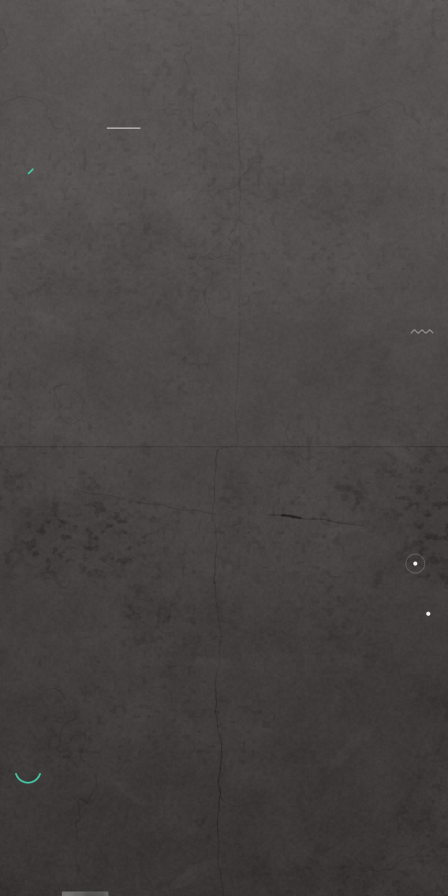
Write a WebGL 2 fragment shader that draws this texture.

```glsl
#version 300 es
precision highp float;
uniform vec2 u_resolution;
out vec4 fragColor;

float hash(vec2 p) {
    vec3 q = fract(p.xyx * vec3(0.1031, 0.1030, 0.0973));
    q += dot(q, q.yzx + 33.33);
    return fract((q.x + q.y) * q.z);
}

float noise(vec2 p) {
    vec2 i = floor(p), f = fract(p);
    f = f * f * (3.0 - 2.0 * f);
    return mix(mix(hash(i), hash(i + vec2(1, 0)), f.x),
               mix(hash(i + vec2(0, 1)), hash(i + vec2(1, 1)), f.x), f.y);
}

float fbm(vec2 p) {
    float sum = 0.0, amp = 0.5;
    for (int i = 0; i < 5; i++) {
        sum += amp * noise(p);
        p = mat2(1.6, 1.2, -1.2, 1.6) * p + 7.3;
        amp *= 0.5;
    }
    return sum / 0.97;
}

float segment(vec2 p, vec2 a, vec2 b) {
    vec2 d = b - a;
    return length(p - a - d * clamp(dot(p - a, d) / dot(d, d), 0.0, 1.0));
}

// Antialiased coverage of a shape within a given half width
float cover(float dist, float halfWidth) {
    float px = 0.7 / u_resolution.x;
    return 1.0 - smoothstep(halfWidth - px, halfWidth + px, dist);
}

float concrete(vec2 p) {
    float lower = 1.0 - smoothstep(0.995, 1.008, p.y);
    float tone = 0.222 + 0.062 * p.y - 0.008 * lower;

    // Cloudy mottling and fine grain
    float cloud = fbm(p * vec2(4.0, 5.0) + 3.0);
    tone += 0.045 * (cloud - 0.5) + 0.03 * (fbm(p * 19.0) - 0.5);
    tone += 0.022 * (noise(p * 240.0) - 0.5) + 0.016 * (noise(p * 120.0) - 0.5);

    // Pitted dark stains, heaviest just below the seam
    float band = lower * exp(-pow((p.y - 0.83) / 0.17, 2.0));
    float stain = smoothstep(0.46, 0.68, fbm(p * 5.0 + 21.0) + 0.1 * band);
    float pits = smoothstep(0.5, 0.75, fbm(p * vec2(65.0, 80.0)));
    tone -= stain * (0.012 + 0.05 * pits) * (0.35 + 0.65 * band);
    tone -= 0.02 * smoothstep(0.73, 0.85, noise(p * 90.0 + 5.0)) * smoothstep(0.4, 0.6, cloud);

    // Pale trowel scuffs
    for (int i = 0; i < 10; i++) {
        float k = float(i);
        vec2 c = vec2(hash(vec2(k, 4.0)), 2.0 * fract(k * 0.618 + 0.17));
        float a = 1.6 * (hash(vec2(k, 9.0)) - 0.4);
        vec2 q = mat2(cos(a), -sin(a), sin(a), cos(a)) * (p - c);
        q.y += 0.012 * (fbm(p * 24.0) - 0.5);
        float r = length(q / vec2(0.05 + 0.04 * hash(vec2(k, 2.0)), 0.014));
        tone += 0.019 * (1.0 - smoothstep(0.65, 1.1, r)) * (0.4 + 0.6 * noise(p * 35.0));
    }

    // Faint hairline veins
    float vein = abs(fbm(p * 3.2 + 40.0) - 0.5);
    tone -= 0.025 * (1.0 - smoothstep(0.0, 0.006, vein)) * smoothstep(0.45, 0.7, noise(p * 6.0));

    // Horizontal seam and wandering vertical cracks
    tone -= 0.055 * cover(abs(p.y - 1.003), 0.0016) * (0.6 + 0.4 * noise(p * 30.0));
    float wander = fbm(vec2(p.y * 9.0, 2.0)) - 0.5;
    float crackX = mix(0.532 + 0.02 * wander, 0.487 + 0.05 * wander, lower);
    float crack = cover(abs(p.x - crackX), 0.0015);
    tone -= crack * mix(0.035, 0.06, lower) * (0.4 + 0.6 * noise(vec2(p.y * 14.0, 8.0)));

    // Slanted scratches
    vec2 q = p + vec2(0.0, 0.008 * (noise(p * 25.0) - 0.5));
    tone -= 0.09 * cover(segment(q, vec2(0.63, 0.849), vec2(0.67, 0.845)), 0.003);
    tone -= 0.05 * cover(segment(q, vec2(0.60, 0.853), vec2(0.81, 0.828)), 0.0015);
    tone -= 0.03 * cover(segment(q, vec2(0.17, 0.905), vec2(0.48, 0.852)), 0.0015);
    return tone;
}

void main() {
    vec2 p = gl_FragCoord.xy / u_resolution.x;
    vec3 color = concrete(p) * vec3(1.03, 0.98, 0.965);
    vec3 white = vec3(0.95), teal = vec3(0.27, 0.78, 0.65);

    // Rule and wave
    color = mix(color, white, 0.75 * cover(segment(p, vec2(0.24, 1.714), vec2(0.312, 1.714)), 0.0013));
    vec2 w = p - vec2(0.942, 1.26);
    float wave = abs(w.y - 0.003 * cos(w.x * 370.0)) * 0.8;
    color = mix(color, white, 0.4 * cover(wave, 0.0015) * cover(abs(w.x), 0.025));

    // Teal dash and bowl arc
    color = mix(color, teal, cover(segment(p, vec2(0.064, 1.613), vec2(0.073, 1.622)), 0.002));
    vec2 bowl = p - vec2(0.0625, 0.281);
    color = mix(color, teal, cover(abs(length(bowl) - 0.028), 0.002) * cover(bowl.y, -0.007));

    // Dots and ring
    float ringDist = length(p - vec2(0.927, 0.742));
    color = mix(color, white, 0.17 * cover(abs(ringDist - 0.021), 0.0013));
    color = mix(color, white, cover(min(ringDist, length(p - vec2(0.956, 0.63))), 0.0045));

    // Pale strip at the lower edge
    float strip = cover(abs(p.x - 0.19), 0.052) * cover(p.y, 0.01);
    color = mix(color, vec3(0.47), strip * (0.4 + 0.6 * noise(p * 40.0)));
    fragColor = vec4(color, 1.0);
}
```
